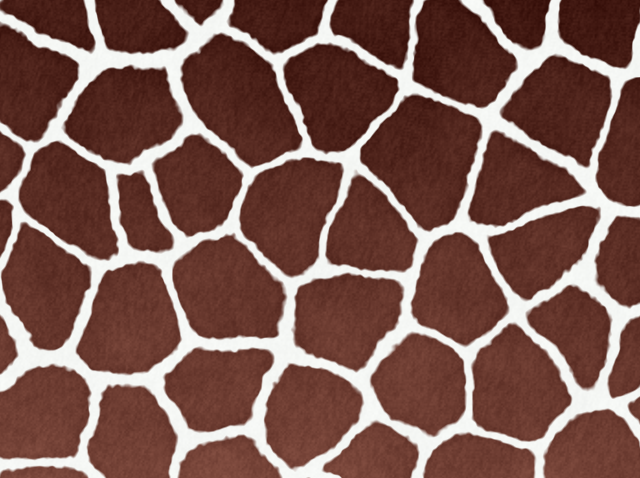
Write a Shadertoy shader that draws this texture.

```glsl
// Giraffe hide in short plush fur: rounded brown patches split by a white net
#define PATCHES 4.9      // patches per canvas height
#define JITTER 0.80      // irregularity of the patch centres
#define GAP 0.053        // half width of the white net, in patch units
#define GAP_VARIATION 0.035
#define ROUNDING 0.042   // corner rounding of the patches
#define WOBBLE 0.13      // waviness of the outlines
#define FRINGE 0.024     // hair raggedness of the outlines
#define SOFTNESS 0.017   // blur of the outlines
#define GRAIN 0.42       // contrast of the fur

const vec3 DARK_BROWN = vec3(0.230, 0.075, 0.050);
const vec3 LIGHT_BROWN = vec3(0.505, 0.300, 0.250);
const vec3 WHITE_FUR = vec3(0.972, 0.980, 0.970);

float hash(vec2 p) {
    return fract(sin(dot(p, vec2(127.1, 311.7))) * 43758.547);
}

vec2 hash2(vec2 p) {
    return vec2(hash(p), hash(p + vec2(37.3, 17.9)));
}

float noise(vec2 p) {
    vec2 i = floor(p), f = fract(p);
    f = f * f * (3.0 - 2.0 * f);
    float low = mix(hash(i), hash(i + vec2(1, 0)), f.x);
    float high = mix(hash(i + vec2(0, 1)), hash(i + vec2(1, 1)), f.x);
    return mix(low, high, f.y);
}

float fbm(vec2 p) {
    float sum = 0.0, amplitude = 0.5;
    for (int i = 0; i < 4; i++) {
        sum += amplitude * noise(p);
        p = mat2(1.6, 1.2, -1.2, 1.6) * p + 7.3;
        amplitude *= 0.5;
    }
    return sum / 0.9375;
}

vec2 patchCentre(vec2 cell) {
    return cell + 0.5 + JITTER * (hash2(cell) - 0.5);
}

// Distance to the patch borders, blended so that corners come out round
float borderDistance(vec2 p) {
    vec2 home = floor(p), nearestCell = home;
    float nearest = 1e3;
    for (int y = -1; y <= 1; y++)
    for (int x = -1; x <= 1; x++) {
        vec2 cell = home + vec2(x, y);
        vec2 offset = patchCentre(cell) - p;
        float d = dot(offset, offset);
        if (d < nearest) { nearest = d; nearestCell = cell; }
    }
    vec2 own = patchCentre(nearestCell) - p;
    float sum = 0.0;
    for (int y = -2; y <= 2; y++)
    for (int x = -2; x <= 2; x++) {
        if (x == 0 && y == 0) continue;
        vec2 other = patchCentre(nearestCell + vec2(x, y)) - p;
        float d = dot(0.5 * (own + other), normalize(other - own));
        sum += exp(-d / ROUNDING);
    }
    return -ROUNDING * log(sum);
}

// Fine hairs leaning a little off the vertical, centred on zero
float furGrain(vec2 p) {
    vec2 q = mat2(0.94, 0.34, -0.34, 0.94) * p;
    float hairs = noise(q * vec2(210.0, 85.0));
    float specks = noise(p * 260.0 + 40.0);
    float tufts = noise(q * vec2(75.0, 28.0) + 11.0);
    return 0.40 * hairs + 0.42 * specks + 0.18 * tufts - 0.5;
}

void mainImage(out vec4 fragColor, in vec2 fragCoord) {
    vec2 uv = fragCoord / iResolution.xy;
    vec2 p = fragCoord / iResolution.y;
    float grain = furGrain(p);

    // Patch outlines: turned grid, slow wobble, then a hairy fringe
    vec2 q = mat2(0.90, 0.44, -0.44, 0.90) * p * PATCHES + vec2(3.2, 8.6);
    vec2 wobble = vec2(fbm(q * 1.7), fbm(q * 1.7 + 31.0)) - 0.5;
    float edge = borderDistance(q + 2.0 * WOBBLE * wobble);
    edge -= GAP + GAP_VARIATION * (noise(q * 1.1 + 5.0) - 0.5);
    edge += FRINGE * (noise(p * vec2(110.0, 90.0)) - 0.5);
    float soft = max(SOFTNESS, 0.7 * PATCHES / iResolution.y);
    float brown = smoothstep(-soft, soft, edge);

    // Brown pile: paler towards the bottom, with worn blotches and grain
    float tone = 0.93 - 0.78 * uv.y - 0.10 * uv.x;
    tone += 0.34 * (fbm(p * 7.0 + 3.0) - 0.5);
    tone += GRAIN * grain;
    tone -= 0.10 * (1.0 - smoothstep(0.0, 0.10, edge));
    vec3 pile = mix(DARK_BROWN, LIGHT_BROWN, clamp(tone, -0.12, 1.2));

    // White net with faint shading
    vec3 net = WHITE_FUR + 0.035 * grain - 0.02 * fbm(p * 14.0);

    fragColor = vec4(clamp(mix(net, pile, brown), 0.0, 1.0), 1.0);
}
```
